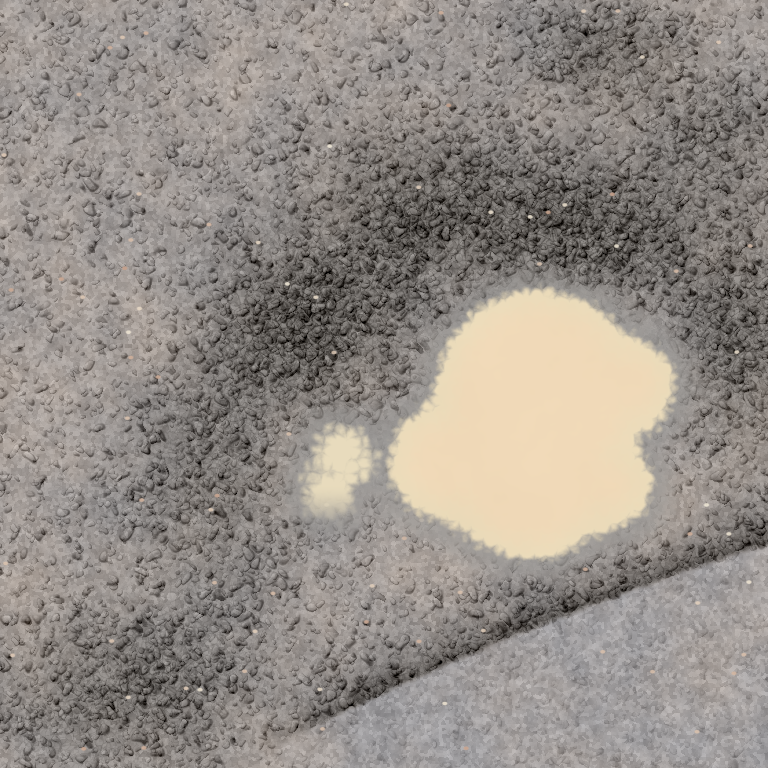
Write a Shadertoy shader that draws this texture.

```glsl
// Draws a milky tan puddle on worn, gravelly asphalt with a smoother slab in the lower right corner.

struct Cell { vec2 offset; float gap; vec2 id; };

vec2 hash2(vec2 p) {
    vec3 q = fract(p.xyx * vec3(0.1031, 0.1030, 0.0973));
    q += dot(q, q.yzx + 33.33);
    return fract((q.xx + q.yz) * q.zy);
}

// Cellular noise: offset from the nearest seed, gap to the next one, random id
Cell nearestCell(vec2 p) {
    vec2 base = floor(p), offset = vec2(0.0), id = vec2(0.0);
    float first = 9.0, second = 9.0;
    for (int y = -1; y <= 1; y++)
    for (int x = -1; x <= 1; x++) {
        vec2 cell = base + vec2(x, y);
        vec2 delta = p - cell - 0.1 - 0.8 * hash2(cell);
        float dist = length(delta);
        if (dist < first) {
            second = first; first = dist;
            offset = delta; id = hash2(cell + 71.7);
        } else second = min(second, dist);
    }
    return Cell(offset, second - first, id);
}

// Layered sines, roughly -1 to 1
float waves(vec2 p) {
    float sum = 0.0, amp = 0.55;
    for (int i = 0; i < 5; i++) {
        sum += amp * sin(p.x + 1.7 * sin(p.y * 0.8 + float(i))) * cos(p.y + 1.3 * sin(p.x * 0.7));
        p = mat2(1.2, 1.5, -1.5, 1.2) * p + 2.3;
        amp *= 0.65;
    }
    return sum;
}

float smoothMin(float a, float b, float k) {
    float h = max(k - abs(a - b), 0.0) / k;
    return min(a, b) - 0.25 * h * h * k;
}

float disc(vec2 p, vec2 centre, float radius) { return length(p - centre) - radius; }

float patchAt(vec2 p, vec2 centre, vec2 size) {
    vec2 q = (p - centre) / size;
    return exp(-dot(q, q));
}

// Signed distances to the two pools
float largePool(vec2 p) {
    float d = disc(p, vec2(0.703, 0.483), 0.141);
    d = smoothMin(d, disc(p, vec2(0.690, 0.389), 0.120), 0.03);
    d = smoothMin(d, disc(p, vec2(0.820, 0.499), 0.062), 0.03);
    d = smoothMin(d, disc(p, vec2(0.583, 0.398), 0.078), 0.03);
    return smoothMin(d, disc(p, vec2(0.794, 0.368), 0.056), 0.03);
}

float smallPool(vec2 p) {
    float d = disc(p, vec2(0.445, 0.412), 0.036);
    d = smoothMin(d, disc(p, vec2(0.429, 0.357), 0.036), 0.03);
    return smoothMin(d, disc(p, vec2(0.473, 0.395), 0.019), 0.02);
}

// Brightness change from one layer of scattered stones, lit from the upper left
float stones(vec2 uv, float scale, float density) {
    vec2 p = uv * scale;
    p += 0.22 * sin(p.yx * 2.7 + 1.3 * sin(p * 1.9));
    Cell c = nearestCell(p);
    float dist = length(c.offset), size = mix(0.22, 0.46, c.id.y);
    float present = smoothstep(0.0, 0.12, density - c.id.x);
    float body = 1.0 - smoothstep(size - 0.12, size, dist);
    float rim = smoothstep(size - 0.15, size, dist) * (1.0 - smoothstep(size, size + 0.2, dist));
    float light = dot(c.offset, vec2(-0.55, 0.83)) / size;
    float crack = (1.0 - smoothstep(0.0, 0.22, c.gap)) * density * density;
    float tone = body * (0.13 * light - 0.07 + 0.12 * (c.id.y - 0.5));
    return present * (tone - rim * (0.17 - 0.12 * light)) - 0.16 * crack;
}

void mainImage(out vec4 fragColor, in vec2 fragCoord) {
    vec2 uv = fragCoord / iResolution.xy;
    float broad = waves(uv * 13.0), fine = waves(uv * 75.0);

    // Slab border and the shadowed strip above it
    float along = uv.x - 0.677;
    float above = uv.y - (0.173 + 0.41 * along - 0.15 * along * along) + 0.003 * fine;
    float seam = smoothstep(0.3, 0.48, uv.x);
    float slab = (1.0 - smoothstep(-0.004, 0.005, above)) * seam;
    float strip = smoothstep(-0.004, 0.008, above) * exp(-max(above, 0.0) / 0.032) * seam;

    // Areas of exposed dark aggregate
    float rough = 0.95 * patchAt(uv, vec2(0.41, 0.57), vec2(0.12, 0.10));
    rough += 0.80 * patchAt(uv, vec2(0.55, 0.73), vec2(0.15, 0.10));
    rough += 0.75 * patchAt(uv, vec2(0.79, 0.70), vec2(0.15, 0.09));
    rough += 0.65 * patchAt(uv, vec2(0.80, 0.93), vec2(0.10, 0.07));
    rough += 0.70 * patchAt(uv, vec2(0.97, 0.55), vec2(0.08, 0.16));
    rough += 0.60 * patchAt(uv, vec2(0.16, 0.10), vec2(0.17, 0.10));
    rough += 0.50 * patchAt(uv, vec2(0.28, 0.38), vec2(0.10, 0.15));
    rough += 0.45 * patchAt(uv, vec2(0.94, 0.83), vec2(0.10, 0.07));
    rough = clamp(rough + 0.16 * broad + 0.07 * fine + 0.7 * strip + 0.12, 0.0, 1.0) * (1.0 - 0.85 * slab);

    // Wet film surrounding the pools
    float edge = 0.005 * waves(uv * 55.0) + 0.010 * (0.4 - nearestCell(uv * 62.0).gap);
    float large = largePool(uv) + edge, small = smallPool(uv) + 1.4 * edge;
    float wet = 1.0 - smoothstep(0.0, 0.04, smoothMin(large, small, 0.05) + 0.008 * broad);

    // Asphalt, stones and grain
    float cool = clamp(0.4 + 0.45 * broad + 0.3 * slab, 0.0, 1.0);
    vec3 colour = mix(vec3(0.69, 0.65, 0.62), vec3(0.63, 0.625, 0.635), cool);
    colour = mix(colour, vec3(0.49, 0.475, 0.46), rough);
    float relief = stones(uv, 64.0, 0.16 + 0.75 * rough) + 0.8 * stones(uv + 3.1, 112.0, 0.28 + 0.65 * rough);
    float grain = nearestCell(uv * 210.0).id.x - 0.5 + 0.5 * fine;
    colour += (relief * (1.0 - 0.6 * slab) + 0.11 * grain) * (1.0 - 0.5 * wet) - 0.14 * strip;

    // Rare pale and rusty chips
    Cell chip = nearestCell(uv * 52.0 + 9.0);
    float chipMask = step(0.965, chip.id.x) * (1.0 - smoothstep(0.10, 0.24, length(chip.offset * vec2(1.0, 1.4))));
    colour = mix(colour, mix(vec3(0.78, 0.62, 0.53), vec3(0.95, 0.92, 0.85), chip.id.y), chipMask * 0.85);

    // Cloudy water with translucent margins
    colour = mix(colour, vec3(0.61, 0.605, 0.595), 0.6 * wet);
    vec3 tan1 = mix(vec3(0.94, 0.85, 0.72), vec3(0.92, 0.86, 0.73), smoothstep(-0.05, 0.0, large));
    float smallFill = (1.0 - smoothstep(-0.016, 0.008, small)) * smoothstep(0.30, 0.37, uv.y);
    colour = mix(colour, vec3(0.91, 0.86, 0.74), smallFill);
    colour = mix(colour, tan1 + 0.006 * broad, 1.0 - smoothstep(-0.009, 0.006, large));
    fragColor = vec4(clamp(colour, 0.0, 1.0), 1.0);
}
```
